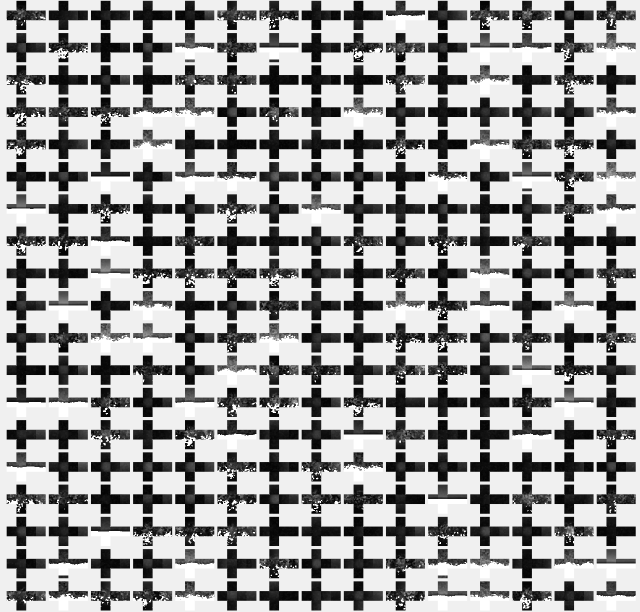
Write a Shadertoy shader that draws this pattern.

```glsl
// Grid of unfolded-cube crosses, dark and mottled, some chipped or split by a white horizon.
#define GRID vec2(15.0, 19.0)        // crosses across and down
#define PITCH vec2(0.06585, 0.0527)  // repeat step, in canvas units
#define ORIGIN vec2(0.008, -0.0012)  // top left of the grid
#define CELL vec2(4.32, 3.32)        // repeat size, in cube faces
#define GAP 0.16                     // half the space between crosses, in faces
#define PAPER 0.941
#define INK 0.015
#define HORIZON_SHARE 0.23
#define WORN_SHARE 0.34
#define GRAIN vec2(6.0, 6.5)         // specks per face

float hash(vec2 p) {
    vec3 q = fract(p.xyx * vec3(0.1031, 0.1030, 0.0973));
    q += dot(q, q.yzx + 33.33);
    return fract((q.x + q.y) * q.z);
}

// Cellular noise: random value of the nearest feature point
float speck(vec2 p) {
    vec2 base = floor(p);
    float nearest = 9.0, value = 0.0;
    for (int y = -1; y <= 1; y++)
    for (int x = -1; x <= 1; x++) {
        vec2 id = base + vec2(x, y);
        vec2 point = id + vec2(hash(id + 7.3), hash(id + 51.7));
        float d = dot(point - p, point - p);
        if (d < nearest) { nearest = d; value = hash(id + 19.1); }
    }
    return value;
}

// Coverage of a box, softened by one pixel
float box(vec2 p, vec2 lo, vec2 hi, vec2 px) {
    vec2 inside = min(p - lo, hi - p) / px + 0.5;
    vec2 cover = clamp(inside, 0.0, 1.0);
    return cover.x * cover.y;
}

// Two bars of faces: four across, three down
float crossShape(vec2 f, vec2 px) {
    return max(box(f, vec2(0.0, 1.0), vec2(4.0, 2.0), px),
               box(f, vec2(1.0, 0.0), vec2(2.0, 3.0), px));
}

// Smooth dark faces with a few paler panels
float darkTone(vec2 f, vec2 seed) {
    vec2 face = clamp(floor(f), vec2(0.0), vec2(3.0, 2.0));
    vec2 g = clamp(f - face, 0.0, 1.0);
    float level = hash(seed + face * 5.7 + 3.0);
    float glow = hash(seed + 23.0);
    float slope = mix(0.25, 1.0, hash(seed + face + 41.0) > 0.5 ? g.x : 1.0 - g.y);
    float tone = INK + 0.17 * level * level * slope;
    float bar = step(1.0, f.y) * step(f.y, 2.0);
    tone += bar * step(3.0, f.x) * step(0.5, glow) * 0.17 * (1.0 - 0.5 * g.y);
    float patchTone = smoothstep(0.85, 0.2, length(g - vec2(0.6, 0.45)));
    tone += bar * step(1.0, f.x) * step(f.x, 2.0) * patchTone * 0.24 * glow * glow;
    return tone;
}

// Mottled faces with white chips along the lower edges
float wornTone(vec2 f, vec2 seed, float grain) {
    float damage = hash(seed + 61.0);
    float wave = 0.5 + 0.3 * sin(f.x * 3.1 + damage * 40.0) + 0.2 * sin(f.x * 7.3 + f.y * 4.0);
    float band = smoothstep(0.3, 1.2, f.y) * (1.0 - smoothstep(1.9, 2.7, f.y));
    float tone = darkTone(f, seed) + band * (0.12 + 0.4 * wave) * pow(grain, 1.6);
    float low = smoothstep(1.35, 2.0, f.y) * (1.0 - smoothstep(2.3, 3.0, f.y));
    float chip = step(1.0, grain + low * wave * damage * 1.1);
    return mix(tone, 1.0, chip * step(0.01, low));
}

// Grey above a ragged skyline, white below
float horizonTone(vec2 f, vec2 seed, float grain) {
    float rough = hash(seed + 83.0);
    float skyline = 1.48 + 0.16 * rough * sin(f.x * 2.7 + rough * 30.0)
                  + 0.6 * rough * rough * (grain - 0.4);
    float above = smoothstep(0.0, 1.5, f.y);
    float haze = mix(0.12, 0.5, hash(seed + 97.0)) * mix(0.5, 1.0, above);
    float side = step(1.0, f.x) * step(f.x, 2.0);
    float tone = INK + haze * mix(0.75, 1.15, side) + 0.3 * rough * (grain - 0.35);
    tone *= mix(1.0, 0.45, smoothstep(0.25, 0.1, skyline - f.y) * (1.0 - rough));
    float ground = step(skyline, f.y);
    float foot = step(2.72, f.y) * step(0.88, hash(seed + 113.0));
    return mix(max(tone, INK), 1.0, ground * (1.0 - foot));
}

float crossTone(vec2 f, vec2 cell) {
    vec2 seed = cell * 13.0 + 2.0;
    float kind = hash(seed);
    float grain = speck(f * GRAIN + cell * 37.0);
    if (kind < HORIZON_SHARE) return horizonTone(f, seed, grain);
    if (kind < HORIZON_SHARE + WORN_SHARE) return wornTone(f, seed, grain);
    return darkTone(f, seed) + 0.04 * grain * grain;
}

void mainImage(out vec4 fragColor, in vec2 fragCoord) {
    vec2 uv = fragCoord / iResolution.xy;
    uv.y = 1.0 - uv.y;
    vec2 q = (uv - ORIGIN) / PITCH;
    vec2 cell = floor(q);
    vec2 f = fract(q) * CELL - GAP;
    vec2 px = CELL / (PITCH * iResolution.xy);

    // Four samples smooth the edges inside each cross
    float tone = 0.0;
    for (int i = 0; i < 4; i++) {
        vec2 shift = vec2(i % 2, i / 2) * 0.5 - 0.25;
        tone += 0.25 * crossTone(f + shift * px, cell);
    }

    vec2 inGrid = step(vec2(0.0), cell) * step(cell, GRID - 1.0);
    float cover = crossShape(f, px) * inGrid.x * inGrid.y;
    fragColor = vec4(vec3(mix(PAPER, tone, cover)), 1.0);
}
```
